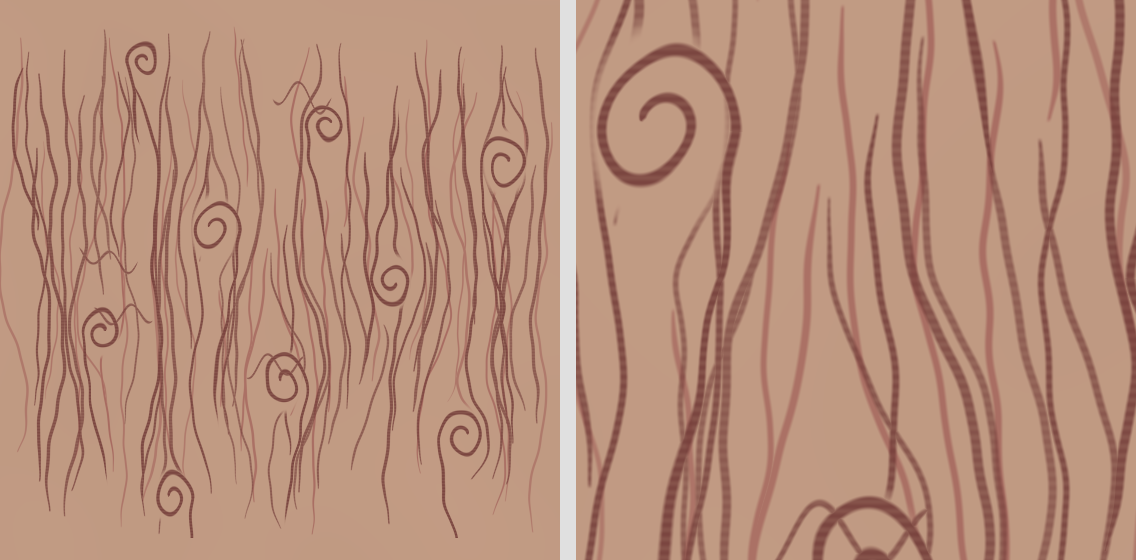
Left: the whole. Right: its middle third, enlarged.
Reproduce this texture procedurally as a WebGL 1 fragment shader.

```glsl
precision highp float;

uniform vec2 u_resolution;

const vec3 WOOD = vec3(0.755, 0.605, 0.512);
const vec3 DARK_INK = vec3(0.45, 0.235, 0.22);
const vec3 PINK_INK = vec3(0.64, 0.385, 0.355);
const int DARK_STROKES = 46;
const int PINK_STROKES = 26;
const int KNOTS = 9;
const int SQUIGGLES = 4;
const float DARK_WIDTH = 0.0021;
const float PINK_WIDTH = 0.0016;
const float EDGE = 0.0017;
const float MARGIN = 0.04;
const float SWAY = 0.055;
const float TREMBLE = 0.008;
const float KNOT_TURN = 9.2;
const float KNOT_HEIGHT = 1.3;
const float TAU = 6.28319;

float hash(float n) {
  n = fract(n * 0.1031 + 0.137);
  n *= n + 33.33;
  return fract(n * (n + n));
}

vec2 gradientAt(vec2 cell) {
  float a = TAU * hash(cell.x + cell.y * 57.3);
  return vec2(cos(a), sin(a));
}

float gradientNoise(vec2 p) {
  vec2 i = floor(p), f = p - i;
  vec2 u = f * f * f * (f * (f * 6.0 - 15.0) + 10.0);
  vec2 e = vec2(1.0, 0.0);
  float low = mix(dot(gradientAt(i), f), dot(gradientAt(i + e), f - e), u.x);
  float high = mix(dot(gradientAt(i + e.yx), f - e.yx),
                   dot(gradientAt(i + 1.0), f - 1.0), u.x);
  return mix(low, high, u.y);
}

// Soft line coverage; the width already includes any taper
float line(float d, float width) {
  float soft = max(EDGE, 0.8 / min(u_resolution.x, u_resolution.y));
  return (1.0 - smoothstep(width - soft * 0.5, width + soft, abs(d)))
       * smoothstep(0.0, 0.0006, width);
}

// Centre and radius of a knot
vec3 knotAt(float i) {
  float x = fract(i * 0.618 + 0.27);
  float y = (i + 0.3 + 0.4 * hash(i + 5.0)) / float(KNOTS);
  return vec3(mix(0.08, 0.92, x), mix(0.07, 0.93, y),
              mix(0.028, 0.046, hash(i + 21.0)));
}

float knotWeight(vec2 p, vec3 knot) {
  vec2 d = (p - knot.xy) / (knot.z * vec2(1.5, 2.3));
  return exp(-dot(d, d));
}

// Grain coordinate that parts around the knots
float grain(vec2 p) {
  float x = p.x + 0.03 * gradientNoise(p * vec2(3.0, 3.5));
  for (int i = 0; i < KNOTS; i++) {
    vec3 knot = knotAt(float(i));
    x -= 0.85 * (p.x - knot.x) * knotWeight(p, knot);
  }
  return x;
}

float wobble(float y, float seed) {
  return SWAY * gradientNoise(vec2(y * 4.0, seed * 3.7 + 0.5))
       + TREMBLE * gradientNoise(vec2(y * 17.0, seed * 5.3 + 0.4));
}

// One long stroke that follows the grain
float stroke(float y, float g, vec2 slope, float x0, float seed, float width) {
  float span = mix(0.18, 0.88, hash(seed + 3.0));
  float start = MARGIN + (1.0 - 2.0 * MARGIN - span) * hash(seed + 7.0);
  float t = (y - start) / span;
  if (t < 0.0 || t > 1.0 || abs(g - x0) > 0.06) return 0.0;
  float w = wobble(y, seed);
  slope.y -= (wobble(y + 0.002, seed) - w) / 0.002;
  float taper = smoothstep(0.0, 0.12, t) * smoothstep(1.0, 0.88, t);
  width *= mix(0.55, 1.25, hash(seed + 11.0)) * mix(0.3, 1.0, taper);
  float ends = smoothstep(0.0, 0.004, t * span) * smoothstep(0.0, 0.004, (1.0 - t) * span);
  return line((g - x0 - w) / max(length(slope), 0.1), width) * ends
       * mix(0.65, 1.0, hash(seed + 13.0));
}

// Spiral whose outer end runs on as a swaying tail
float curl(vec2 p, float i) {
  vec3 knot = knotAt(i);
  vec2 side = sign(vec2(hash(i + 31.0), hash(i + 37.0)) - 0.5);
  vec2 l = (p - knot.xy) * side;
  l += 0.012 * gradientNoise(p * 15.0 + i * 3.0);
  l.y /= KNOT_HEIGHT;
  float phi = mod(TAU * 0.5 - atan(l.y, l.x), TAU);
  float ink = 0.0;
  for (int k = 0; k < 2; k++) {
    float t = (phi + TAU * float(k)) / KNOT_TURN;
    float d = length(l) - knot.z * mix(1.0, 0.22, t);
    if (t < 1.0) ink = max(ink, line(d, DARK_WIDTH * 1.1 * smoothstep(1.0, 0.95, t)));
  }
  float tail = -l.y / mix(0.08, 0.3, hash(i + 41.0));
  float bend = 0.02 * (1.0 - cos(l.y * 14.0));
  float inside = step(0.0, tail) * step(MARGIN, p.y) * step(p.y, 1.0 - MARGIN);
  return max(ink, inside * line(l.x + knot.z - bend, DARK_WIDTH * smoothstep(1.0, 0.7, tail)));
}

// Short loose scribble lying across the grain
float squiggle(vec2 p, float i) {
  vec2 d = p - mix(vec2(0.15, 0.08), vec2(0.85, 0.95), vec2(hash(i + 51.0), hash(i + 57.0)));
  float t = abs(d.x) / 0.055;
  float wave = 0.016 * sin(d.x * 95.0 + i) + 0.03 * gradientNoise(vec2(d.x * 18.0, i + 0.5));
  float slope = 1.52 * cos(d.x * 95.0 + i);
  return line((d.y - wave) / sqrt(1.0 + slope * slope), DARK_WIDTH * 0.7 * smoothstep(1.0, 0.8, t));
}

void main() {
  vec2 p = gl_FragCoord.xy / u_resolution;
  const float STEP = 0.001;
  float g = grain(p);
  vec2 slope = vec2(grain(p + vec2(STEP, 0.0)) - g, grain(p + vec2(0.0, STEP)) - g) / STEP;

  // Knots and scribbles
  float dark = 0.0, clearing = 1.0;
  for (int i = 0; i < KNOTS; i++) {
    dark = max(dark, curl(p, float(i)));
    clearing *= smoothstep(0.75, 0.62, knotWeight(p, knotAt(float(i))));
  }
  for (int i = 0; i < SQUIGGLES; i++) dark = max(dark, 0.8 * squiggle(p, float(i)));

  // Dark strokes come in pairs that cross each other
  for (int i = 0; i < DARK_STROKES; i++) {
    float n = float(i), pair = floor(n * 0.5);
    float x0 = (pair + 0.5 + 0.6 * (hash(pair + 61.0) - 0.5)) / float(DARK_STROKES / 2);
    x0 = mix(0.03, 0.97, x0) + 0.016 * (hash(n + 67.0) - 0.5);
    dark = max(dark, clearing * stroke(p.y, g, slope, x0, n + 100.0, DARK_WIDTH));
  }

  float pink = 0.0;
  for (int i = 0; i < PINK_STROKES; i++) {
    float n = float(i);
    float x0 = mix(0.02, 0.98, (n + hash(n + 71.0)) / float(PINK_STROKES));
    pink = max(pink, clearing * stroke(p.y, g, slope, x0, n + 200.0, PINK_WIDTH));
  }

  // Faint mottling and a beaded brush texture
  vec3 color = WOOD + 0.012 * gradientNoise(p * 3.0) * vec3(1.0, 0.8, 0.7);
  float bead = 0.92 + 0.08 * sin(p.y * 1140.0);
  color = mix(color, PINK_INK, pink * 0.85);
  color = mix(color, DARK_INK, dark * 0.9 * bead);
  gl_FragColor = vec4(color, 1.0);
}
```
